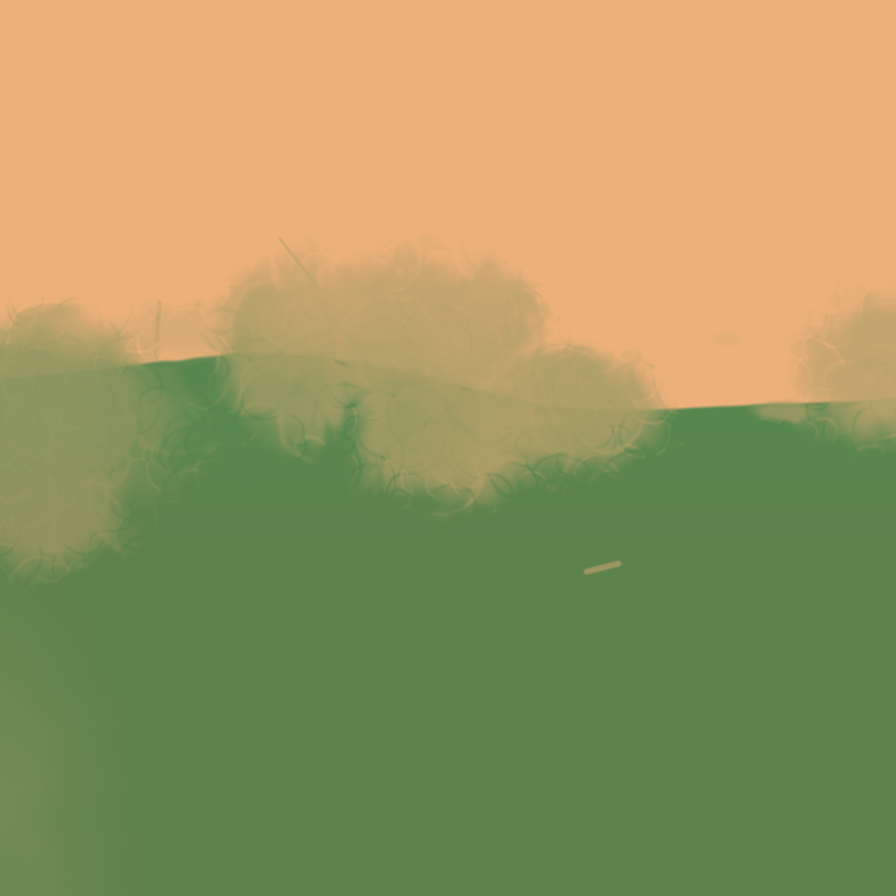
Write a Shadertoy shader that draws this background.

```glsl
// Painterly landscape: flat orange sky over a green field with a soft horizon.
// Fuzzy bushes are unions of elliptical puffs, roughened by value noise and
// curly strands, and blended between the two main colours.

float hash(vec2 p) {
    vec3 q = fract(vec3(p.xyx) * 0.1031);
    q += dot(q, q.yzx + 33.33);
    return fract((q.x + q.y) * q.z);
}

float noise(vec2 p) {
    vec2 i = floor(p), f = fract(p);
    f = f * f * (3.0 - 2.0 * f);
    return mix(mix(hash(i), hash(i + vec2(1, 0)), f.x),
               mix(hash(i + vec2(0, 1)), hash(i + 1.0), f.x), f.y);
}

float fbm(vec2 p) {
    float sum = 0.0, amp = 0.5;
    for (int i = 0; i < 4; i++) {
        sum += amp * noise(p);
        p = mat2(1.6, 1.2, -1.2, 1.6) * p + 7.3;
        amp *= 0.5;
    }
    return sum;
}

// Signed light and dark arcs, scattered one per cell in three sizes
float strands(vec2 p) {
    float sum = 0.0;
    for (int layer = 0; layer < 3; layer++) {
        vec2 q = p * (13.0 + 9.0 * float(layer)) + 19.0 * float(layer);
        vec2 cell = floor(q);
        for (int k = 0; k < 9; k++) {
            vec2 id = cell + vec2(k % 3 - 1, k / 3 - 1);
            float h = hash(id + 41.0), turn = 6.2832 * hash(id + 83.0);
            vec2 d = q - id - vec2(hash(id), hash(id + 17.0));
            float line = 1.0 - smoothstep(0.0, 0.09, abs(length(d) - 0.35 - 0.6 * h));
            float arc = smoothstep(0.0, 0.5, dot(d, vec2(cos(turn), sin(turn))));
            sum += line * arc * (fract(h * 7.0) < 0.5 ? -1.0 : 1.0);
        }
    }
    return sum;
}

// One at the centre, zero on the rim of an ellipse
float puff(vec2 p, vec2 centre, vec2 radius) {
    return 1.0 - length((p - centre) / radius);
}

// Soft line from a to b
float stroke(vec2 p, vec2 a, vec2 b, float width) {
    vec2 d = b - a;
    float along = clamp(dot(p - a, d) / dot(d, d), 0.0, 1.0);
    return 1.0 - smoothstep(0.3 * width, width, length(p - a - d * along));
}

void mainImage(out vec4 fragColor, in vec2 fragCoord) {
    vec2 uv = fragCoord / iResolution.xy;
    vec2 warp = vec2(fbm(uv * 24.0), fbm(uv * 24.0 + 50.0)) - 0.47;
    vec2 p = uv + 0.025 * warp;
    float hair = strands(uv + 0.015 * warp);
    float rough = 0.5 * (fbm(uv * 18.0 + 9.0) - 0.47) + 0.09 * hair;

    // Horizon: rises at the left, sinks behind the bush, then rises gently
    float horizon = mix(0.576 + 0.11 * uv.x, 0.543 + 0.045 * (uv.x - 0.73),
                        smoothstep(0.25, 0.7, uv.x));
    horizon += 0.003 * (noise(uv * vec2(45.0, 1.0)) - 0.5);
    float edge = 0.0015 + 1.0 / iResolution.y;
    float tone = smoothstep(-edge, edge, uv.y - horizon);

    // Faint glow at the lower left
    float glow = smoothstep(-0.2, 0.8, puff(p, vec2(-0.02, 0.06), vec2(0.16, 0.3)));
    tone += 0.13 * glow * (0.7 + 0.6 * fbm(uv * 12.0));

    // Left bush
    float left = puff(p, vec2(0.03, 0.525), vec2(0.22, 0.13));
    left = max(left, puff(p, vec2(0.05, 0.435), vec2(0.11, 0.08)));
    float leftCover = smoothstep(-0.1, 0.45, left + rough);
    float leftTone = 0.37 - 0.9 * max(uv.x - 0.08, 0.0) + 0.7 * max(uv.y - 0.57, 0.0);
    tone = mix(tone, leftTone + 0.025 * hair, 0.94 * leftCover);

    // Wispy fringe between the left and middle bushes
    float fringe = puff(p, vec2(0.20, 0.628), vec2(0.10, 0.04));
    fringe = max(fringe, puff(p, vec2(0.08, 0.632), vec2(0.10, 0.028)));
    tone = mix(tone, 0.68, 0.45 * smoothstep(-0.1, 0.6, fringe + 1.6 * rough));

    // Middle bush
    float bush = puff(p, vec2(0.335, 0.60), vec2(0.105, 0.11));
    bush = max(bush, puff(p, vec2(0.455, 0.61), vec2(0.15, 0.11)));
    bush = max(bush, puff(p, vec2(0.545, 0.65), vec2(0.07, 0.06)));
    bush = max(bush, puff(p, vec2(0.50, 0.515), vec2(0.13, 0.085)));
    bush = max(bush, puff(p, vec2(0.62, 0.545), vec2(0.12, 0.075)));
    float bushTone = 0.57 + 0.9 * (uv.y - 0.56) + 0.25 * (fbm(uv * 9.0) - 0.47);
    bushTone -= 0.12 * (1.0 - smoothstep(0.24, 0.40, uv.x));
    tone = mix(tone, bushTone + 0.03 * hair, 0.95 * smoothstep(-0.12, 0.42, bush + rough));

    // Right bush and small smudges near the horizon
    float right = puff(p, vec2(1.0, 0.59), vec2(0.12, 0.10));
    tone = mix(tone, 0.67 + 0.03 * hair, 0.9 * smoothstep(-0.1, 0.5, right + rough));
    float smudge = puff(p, vec2(0.87, 0.541), vec2(0.04, 0.012));
    tone = mix(tone, 0.55, 0.7 * smoothstep(-0.1, 0.6, smudge + rough));
    smudge = puff(p, vec2(0.815, 0.626), vec2(0.025, 0.012));
    tone = mix(tone, 0.88, 0.6 * smoothstep(0.0, 0.6, smudge + rough));

    // Loose twigs and the pale dash in the field
    tone = mix(tone, 0.68, 0.6 * stroke(uv, vec2(0.313, 0.733), vec2(0.358, 0.675), 0.003));
    tone = mix(tone, 0.65, 0.5 * stroke(uv, vec2(0.175, 0.62), vec2(0.178, 0.662), 0.004));
    tone = mix(tone, 0.55, 0.8 * stroke(uv, vec2(0.655, 0.362), vec2(0.690, 0.371), 0.005));

    vec3 field = mix(vec3(0.37, 0.51, 0.30), vec3(0.345, 0.525, 0.31),
                     smoothstep(0.40, 0.54, uv.y));
    vec3 sky = vec3(0.933, 0.692, 0.480);
    fragColor = vec4(mix(field, sky, clamp(tone, 0.0, 1.0)), 1.0);
}
```
